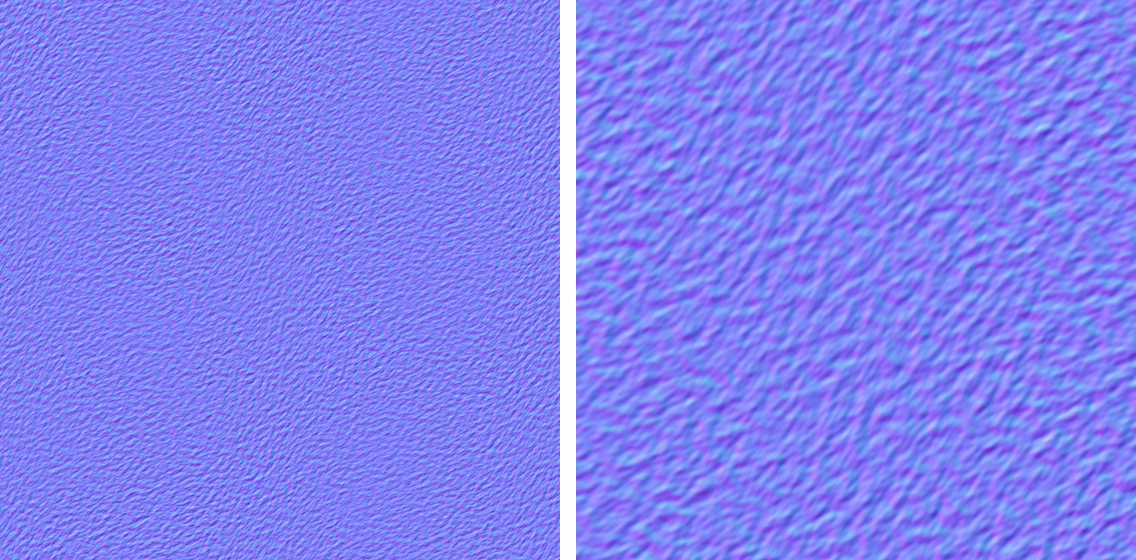
Left: the whole. Right: its middle third, enlarged.
This texture map is drawn by a Shadertoy shader. Its source:

```glsl
const vec3 BASE_COLOR = vec3(0.498, 0.498, 0.965);
const vec2 GRAIN_FREQ = vec2(78.0, 136.0);   // cells along and across a grain
const float SHALLOW_ANGLE = 0.40;
const float STEEP_ANGLE = 0.85;
const float FINE_FREQ = 1.9;
const float FINE_AMOUNT = 0.4;
const float SLOPE_STEP = 0.001;
const float RELIEF = 0.14;
const vec2 TILT_GAIN = vec2(0.84, 1.0);
const vec2 BLUE_TILT = vec2(0.35, 0.15);
const float BLUE_FALLOFF = 0.8;
const float PATCH_FREQ = 5.0;
const float PATCH_CONTRAST = 0.3;
const float TAU = 6.2831853;

vec2 hashGradient(vec2 cell) {
    float angle = TAU * fract(sin(dot(cell, vec2(127.1, 311.7))) * 43758.5453);
    return vec2(cos(angle), sin(angle));
}

float gradientNoise(vec2 p) {
    vec2 cell = floor(p);
    vec2 f = p - cell;
    vec2 u = f * f * f * (f * (f * 6.0 - 15.0) + 10.0);
    vec2 e = vec2(1.0, 0.0);
    float a = dot(hashGradient(cell), f);
    float b = dot(hashGradient(cell + e.xy), f - e.xy);
    float c = dot(hashGradient(cell + e.yx), f - e.yx);
    float d = dot(hashGradient(cell + e.xx), f - e.xx);
    return mix(mix(a, b, u.x), mix(c, d, u.x), u.y);
}

mat2 rotation(float angle) {
    float c = cos(angle), s = sin(angle);
    return mat2(c, -s, s, c);
}

// Two octaves of noise stretched along one direction
float grain(vec2 p, float angle) {
    vec2 q = rotation(angle) * p * GRAIN_FREQ;
    vec2 fine = rotation(0.3) * q * FINE_FREQ + 37.3;
    return gradientNoise(q) + FINE_AMOUNT * gradientNoise(fine);
}

// Grains turn steeper in soft vertical bands
float steepness(vec2 p) {
    float band = 0.42 + 0.42 * cos(2.0 * TAU * p.x);
    return clamp(band + 0.5 * gradientNoise(p * PATCH_FREQ + 11.7), 0.0, 1.0);
}

float height(vec2 p, float steep) {
    float blend = steep * TAU / 4.0;
    return cos(blend) * grain(p, SHALLOW_ANGLE)
         + sin(blend) * grain(p + 3.7, STEEP_ANGLE);
}

void mainImage(out vec4 fragColor, in vec2 fragCoord) {
    vec2 uv = fragCoord / iResolution.xy;
    float steep = steepness(uv);

    // Surface slope from central differences
    vec2 e = vec2(SLOPE_STEP, 0.0);
    vec2 slope = vec2(height(uv + e.xy, steep) - height(uv - e.xy, steep),
                      height(uv + e.yx, steep) - height(uv - e.yx, steep));
    slope /= 2.0 * SLOPE_STEP * GRAIN_FREQ.y;

    // Calm and rough patches
    float rough = 0.92 + 0.16 * steep
                + PATCH_CONTRAST * gradientNoise(uv * PATCH_FREQ + 5.1);

    // Encode the tilt as colour, green axis pointing down
    vec2 tilt = RELIEF * rough * TILT_GAIN * vec2(slope.x, -slope.y);
    float blue = dot(tilt, BLUE_TILT) - BLUE_FALLOFF * dot(tilt, tilt);
    vec3 color = BASE_COLOR + vec3(tilt, blue);
    fragColor = vec4(clamp(color, 0.0, 1.0), 1.0);
}
```
